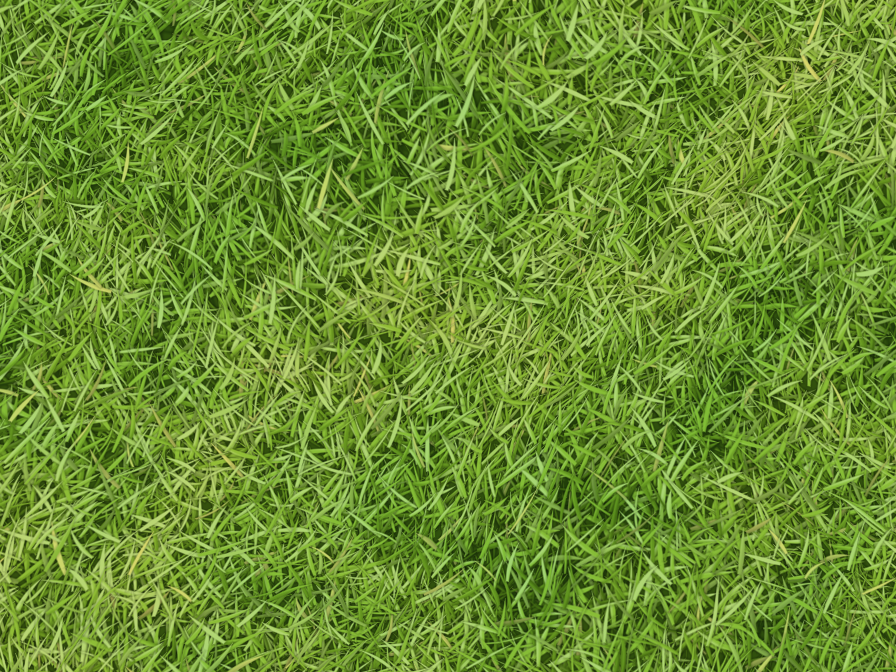
Write a Shadertoy shader that draws this texture.

```glsl
// A dense lawn seen from above: many overlapping, tapered grass blades.

const int   SHEETS      = 18;                  // stacked sheets of blades
const vec2  CELL        = vec2(0.084, 0.024);  // one blade per cell
const vec2  HALF_LENGTH = vec2(0.020, 0.040);
const vec2  HALF_WIDTH  = vec2(0.0013, 0.0039);
const float MAX_BEND    = 0.004;
const float UPRIGHT     = 1.40;
const float SPREAD      = 1.25;   // turn of whole sheets
const float LEAN        = 0.50;   // turn of single blades
const float SHADOW      = 0.14;
const float SHADOW_SIZE = 0.0042;
const float SOFTNESS    = 0.0006; // blur of the leaf edges
const float TONE_BASE   = -0.10;
const float TONE_DEPTH  = 0.60;   // upper sheets are brighter
const float TONE_RANDOM = 0.78;
const float TONE_TIP    = 0.12;   // tips are brighter than roots
const float TONE_FOLD   = 0.07;   // one half of a leaf catches more light
const float TONE_PATCH  = 0.15;
const float WARM_PATCH  = 0.07;

const vec3 DARK  = vec3(0.14, 0.245, 0.04);
const vec3 DEEP  = vec3(0.28, 0.42, 0.07);
const vec3 MID   = vec3(0.40, 0.58, 0.12);
const vec3 LIGHT = vec3(0.54, 0.74, 0.21);
const vec3 PALE  = vec3(0.69, 0.84, 0.45);
const vec3 MUTED = vec3(0.49, 0.61, 0.28);
const vec3 STRAW = vec3(0.68, 0.67, 0.34);

vec4 hash4(vec3 p) {
    vec4 q = fract(p.xyzx * vec4(0.1031, 0.1030, 0.0973, 0.1099));
    q += dot(q, q.wzxy + 33.33);
    return fract((q.xxyz + q.yzzw) * q.zywx);
}

// Smooth variation from layered sines at three sizes, roughly -1 to 1
float patches(vec2 p) {
    float a = sin(4.1 * p.x - 1.9 * p.y + 1.7 * sin(4.3 * p.y + 0.8));
    float b = sin(11.7 * p.y - 6.2 * p.x + 1.6 * sin(9.1 * p.x));
    float c = sin(23.0 * p.x + 9.0 * p.y + 2.2 * sin(19.0 * p.y - 5.0 * p.x));
    return 0.40 * a + 0.35 * b + 0.35 * c;
}

vec3 grassRamp(float tone) {
    vec3 col = mix(DARK, DEEP, smoothstep(0.02, 0.20, tone));
    col = mix(col, MID, smoothstep(0.18, 0.42, tone));
    col = mix(col, LIGHT, smoothstep(0.42, 0.68, tone));
    return mix(col, PALE, smoothstep(0.78, 1.06, tone));
}

// Colour of a blade by tone; some brighter ones are greyish, a few dry
vec3 bladeColour(float tone, float kind) {
    float level = 0.5 + 0.8 * clamp(tone, 0.0, 1.0);
    float lit = smoothstep(0.2, 0.55, tone);
    vec3 col = mix(grassRamp(tone), MUTED * level,
                   0.85 * lit * smoothstep(0.76, 0.84, kind));
    return mix(col, STRAW * level, 0.6 * lit * step(0.97, kind));
}

void mainImage(out vec4 fragColor, in vec2 fragCoord) {
    float pixel = 1.0 / iResolution.y;
    float edge = 0.6 * pixel + SOFTNESS;
    vec2 p = fragCoord * pixel;
    float patchLevel = patches(p);

    // Gentle warp so that neighbouring tufts sweep in different directions
    vec2 swept = p + 0.022 * sin(7.0 * p.yx + vec2(0.4, 2.1) + 2.0 * sin(4.0 * p));

    // Sheets are laid from the top down until nothing shows through
    vec3 col = vec3(0.0);
    float light = 1.0;
    for (int s = 0; s < SHEETS; s++) {
        if (light < 0.03) break;
        float id = float(s);
        float depthTone = TONE_BASE + TONE_PATCH * patchLevel
                        + TONE_DEPTH * (1.0 - id / float(SHEETS - 1));

        // Long narrow cells follow the direction of the sheet
        float turn = UPRIGHT + SPREAD * (2.0 * fract(0.618 * id + 0.3) - 1.0);
        vec2 axis = vec2(cos(turn), sin(turn));
        vec2 grid = vec2(dot(swept, axis), dot(swept, vec2(-axis.y, axis.x)));
        grid = grid / CELL + vec2(61.3, 187.7) + 3.37 * id;
        vec2 first = floor(grid - vec2(0.5, 1.0));

        for (int n = 0; n < 6; n++) {
            vec2 home = first + vec2(n % 2, n / 2);
            vec4 rnd = hash4(vec3(home, id + 1.0));
            vec4 look = fract(rnd.wzxy * 17.3 + rnd.yxwz * 5.1);
            vec2 rel = (grid - home - rnd.xy) * CELL;

            // Blade frame: x runs from root to tip, y across
            vec2 dir = normalize(vec2(1.0, LEAN * (2.0 * rnd.z - 1.0)));
            vec2 q = vec2(dot(rel, dir), dot(rel, vec2(-dir.y, dir.x)));
            float halfLength = mix(HALF_LENGTH.x, HALF_LENGTH.y, rnd.w);
            float along = q.x / halfLength;
            float across = q.y - MAX_BEND * (2.0 * look.y - 1.0)
                         * (along * along - 0.35);

            // Narrow root, broad middle, pointed tip
            float t = clamp(0.5 + 0.5 * along, 0.0, 1.0);
            float halfWidth = mix(HALF_WIDTH.x, HALF_WIDTH.y, look.z)
                            * (1.0 - t * t * t) * (0.65 + 0.35 * min(t * 3.0, 1.0));
            float dist = max(abs(across) - halfWidth, abs(q.x) - halfLength);
            if (dist > SHADOW_SIZE) continue;

            float cover = 1.0 - smoothstep(-edge, edge, dist);
            if (cover > 0.0) {
                float tone = depthTone + TONE_RANDOM * look.w + TONE_TIP * along
                           + TONE_FOLD * clamp(across / 0.0015, -1.0, 1.0);
                col += light * cover * bladeColour(tone, look.x);
            }
            float shade = 1.0 - smoothstep(0.0, SHADOW_SIZE, dist);
            light *= (1.0 - cover) * (1.0 - SHADOW * shade);
        }
    }

    // Shaded ground, then a warmer tint in the sunny patches
    col += light * mix(DARK, DEEP, 0.4);
    col.r *= 1.0 + WARM_PATCH * patchLevel;
    fragColor = vec4(clamp(col, 0.0, 1.0), 1.0);
}
```
